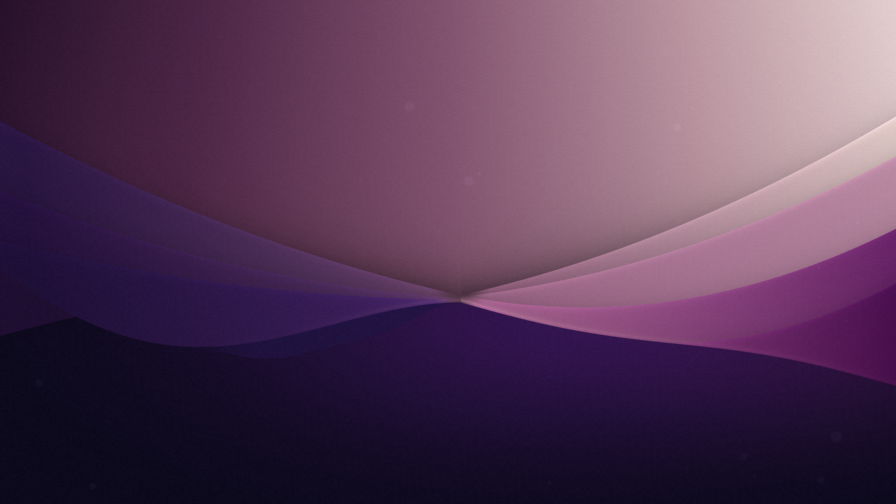
This background is drawn by a WebGL 2 fragment shader. Its source:

```glsl
#version 300 es
precision highp float;
// Two fans of translucent silk meet at a pinch point under a dusky mauve sky.
// Each fold is the area below a polynomial in the distance from the pinch;
// folds are painted back to front, then a dark floor, dust and grain are added.
uniform vec2 u_resolution;
out vec4 outColor;

const vec2 PINCH = vec2(0.514, 0.414);
const float FLOOR_Y = 0.400;
const float DUST_COUNT = 26.0;
const float GRAIN = 0.012;

// Sky colours from left to right
const vec3 SKY[5] = vec3[5](
  vec3(0.15, 0.065, 0.165), vec3(0.31, 0.155, 0.28), vec3(0.51, 0.325, 0.435),
  vec3(0.72, 0.575, 0.62), vec3(0.89, 0.81, 0.81));

// Folds: colour at the pinch, colour at the canvas edge
const vec3 LEFT_IN[3] = vec3[3](
  vec3(0.47, 0.30, 0.45), vec3(0.40, 0.24, 0.43), vec3(0.29, 0.15, 0.42));
const vec3 LEFT_OUT[3] = vec3[3](
  vec3(0.165, 0.085, 0.26), vec3(0.145, 0.065, 0.24), vec3(0.12, 0.06, 0.22));
const vec3 RIGHT_IN[4] = vec3[4](
  vec3(0.55, 0.35, 0.47), vec3(0.60, 0.39, 0.52),
  vec3(0.64, 0.38, 0.55), vec3(0.60, 0.30, 0.52));
const vec3 RIGHT_OUT[4] = vec3[4](
  vec3(0.88, 0.79, 0.78), vec3(0.73, 0.54, 0.64),
  vec3(0.41, 0.14, 0.41), vec3(0.29, 0.06, 0.31));
// Fold edges: height offset, slope and curvature
const vec3 LEFT_EDGE[3] = vec3[3](
  vec3(0.0, 0.40, 0.53), vec3(-0.006, 0.12, 0.57), vec3(-0.009, 0.02, 0.40));
const vec3 RIGHT_EDGE[4] = vec3[4](
  vec3(0.0, 0.40, 0.68), vec3(-0.003, 0.20, 0.77),
  vec3(0.0, -0.35, 1.28), vec3(0.0, -0.84, 1.83));

const vec3 FLOOR_DARK = vec3(0.045, 0.035, 0.105);
const vec3 FLOOR_GLOW = vec3(0.20, 0.08, 0.31);
const vec3 UNDERFOLD = vec3(0.125, 0.075, 0.26);
const vec3 RIM = vec3(0.80, 0.56, 0.68);

float hash(vec2 p) {
  return fract(sin(dot(p, vec2(127.1, 311.7))) * 43758.5453);
}

float below(float y, float edge) {
  float w = 0.9 / u_resolution.y;
  return 1.0 - smoothstep(-w, w, y - edge);
}

float curve(vec3 k, float t) {
  return PINCH.y + k.x + t * (k.y + k.z * t);
}

vec3 skyColor(vec2 p) {
  float s = 4.0 * clamp(mix(p.x, 0.5, 0.34 * (1.0 - p.y)), 0.0, 1.0);
  vec3 c = SKY[0];
  for (int i = 1; i < 5; i++) c = mix(c, SKY[i], clamp(s - float(i - 1), 0.0, 1.0));
  return c;
}

// Lower boundary of the silk on either side
float silkBottom(float t, bool right) {
  if (right) return FLOOR_Y - 0.34 * t - 0.012 * sin(13.0 * t);
  return FLOOR_Y + t * t * (-3.2 + 6.7 * t + 11.0 * t * t * (PINCH.x - t));
}

// One fold with a lit rim and a soft shadow cast on what lies behind it
vec3 paintFold(vec3 c, float y, float edge, vec3 tint, float t) {
  float d = edge - y;
  c *= 1.0 - 0.09 * exp(-max(-d, 0.0) * 45.0);
  vec3 silk = tint * (1.0 + 0.13 * exp(-max(d, 0.0) * 140.0) - 0.35 * clamp(d, 0.0, 0.2));
  return mix(c, silk, below(y, edge) * smoothstep(0.0, 0.035, t));
}

vec3 floorColor(vec2 p) {
  vec2 q = (p - vec2(0.64, 0.37)) / vec2(0.37, 0.25);
  vec3 c = mix(FLOOR_DARK, FLOOR_GLOW, exp(-dot(q, q)));
  return c + vec3(0.055, 0.012, 0.04) * smoothstep(0.6, 1.0, p.x) * smoothstep(0.0, 0.3, p.y);
}

void main() {
  vec2 p = gl_FragCoord.xy / u_resolution;
  float aspect = u_resolution.x / u_resolution.y;
  float t = abs(p.x - PINCH.x);
  bool right = p.x > PINCH.x;

  // Sky with a dusky haze above the pinch
  vec3 color = skyColor(p);
  float top = curve(right ? RIGHT_EDGE[0] : LEFT_EDGE[0], t);
  color *= 1.0 - 0.30 * exp(-max(p.y - top, 0.0) * 17.0) * exp(-t * t * 14.0);

  // Silk folds, back to front
  float spread = clamp(t / 0.486, 0.0, 1.0);
  if (right) {
    for (int i = 0; i < 4; i++)
      color = paintFold(color, p.y, curve(RIGHT_EDGE[i], t),
        mix(RIGHT_IN[i], RIGHT_OUT[i], pow(spread, 1.25)), t);
  } else {
    for (int i = 0; i < 3; i++)
      color = paintFold(color, p.y, curve(LEFT_EDGE[i], t),
        mix(LEFT_IN[i], LEFT_OUT[i], pow(spread, 0.7)), t);
  }

  // Floor, with a dark underfold and a wedge on the left
  float bottom = silkBottom(t, right);
  vec3 ground = floorColor(p);
  if (!right) {
    float drop = 0.042 * smoothstep(0.0, 0.10, t) * (1.0 - smoothstep(0.19, 0.31, t));
    float under = below(bottom - drop, p.y) * (1.0 - smoothstep(0.22, 0.31, t));
    ground = mix(ground, UNDERFOLD, 0.75 * under);
    float wedge = 0.334 + 0.46 * p.x - 0.2 * p.x * p.x;
    ground = mix(ground, vec3(0.12, 0.055, 0.19), below(wedge, p.y));
  }
  color = mix(color, ground, below(p.y, bottom));

  // Bright seam running out of the pinch
  float reach = right ? exp(-t * 6.0) : 0.4 * exp(-t * 14.0);
  float seam = exp(-abs(p.y - bottom - 0.005) * 190.0) * reach;
  color = mix(color, RIM, 0.6 * seam * below(bottom, p.y));

  // Faint drifting dust
  for (float i = 0.0; i < DUST_COUNT; i++) {
    vec2 center = vec2(hash(vec2(i, 1.3)), hash(vec2(i, 7.9)));
    float radius = mix(0.003, 0.016, pow(hash(vec2(i, 4.1)), 3.0));
    float d = length((p - center) * vec2(aspect, 1.0));
    color += 0.03 * (1.0 - smoothstep(radius * 0.4, radius, d)) * vec3(0.9, 0.7, 1.0);
  }

  // Fine grain
  color += GRAIN * (hash(floor(p * vec2(aspect, 1.0) * 288.0)) - 0.5);
  outColor = vec4(color, 1.0);
}
```
